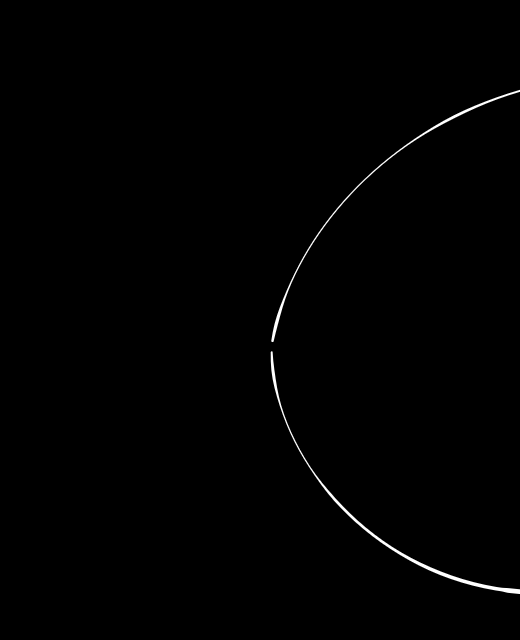
This background is drawn by a Shadertoy shader. Its source:

```glsl
// Two tapering white brush arcs, almost joined at the left, on a black field.

const vec3 BLACK = vec3(0.0);
const vec3 WHITE = vec3(1.0);
const float ASPECT = 0.8125;
const int STEPS = 36;

// Point on a cubic Bezier curve
vec2 bezier(vec2 a, vec2 b, vec2 c, vec2 d, float t) {
    float s = 1.0 - t;
    return s * s * s * a + 3.0 * s * s * t * b + 3.0 * s * t * t * c + t * t * t * d;
}

// Distance to a segment (x) and position along it (y)
vec2 segment(vec2 p, vec2 a, vec2 b) {
    vec2 ab = b - a;
    float h = clamp(dot(p - a, ab) / dot(ab, ab), 0.0, 1.0);
    return vec2(length(p - a - ab * h), h);
}

// Nearest distance to the curve (x) and its parameter (y)
vec2 nearest(vec2 p, vec2 a, vec2 b, vec2 c, vec2 d) {
    vec2 best = vec2(1e3, 0.0);
    vec2 start = a;
    for (int i = 0; i < STEPS; i++) {
        vec2 end = bezier(a, b, c, d, float(i + 1) / float(STEPS));
        vec2 hit = segment(p, start, end);
        if (hit.x < best.x) best = vec2(hit.x, (float(i) + hit.y) / float(STEPS));
        start = end;
    }
    return best;
}

// A smooth swelling of the brush around one parameter value
float swell(float t, float center, float spread) {
    float x = (t - center) / spread;
    return exp(-x * x);
}

// Half widths along the two strokes
float upperWidth(float t) {
    return 0.0010 + 0.0016 * swell(t, 0.06, 0.08)
                  + 0.0008 * swell(t, 0.83, 0.08)
                  + 0.0005 * smoothstep(0.6, 0.95, t);
}

float lowerWidth(float t) {
    return 0.0010 + 0.0014 * swell(t, 0.07, 0.07)
                  + 0.0011 * smoothstep(0.36, 0.48, t)
                  + 0.0007 * smoothstep(0.65, 0.82, t)
                  + 0.0009 * smoothstep(0.955, 0.975, t);
}

// Antialiased coverage of a stroke
float coverage(float dist, float halfWidth, float pixel) {
    return clamp(0.5 + (halfWidth - dist) / pixel, 0.0, 1.0);
}

void mainImage(out vec4 fragColor, in vec2 fragCoord) {
    vec2 p = fragCoord / iResolution.xy * vec2(ASPECT, 1.0);
    float pixel = 1.0 / iResolution.y;

    // Upper arc, from the gap to the right edge
    vec2 upper = nearest(p, vec2(0.4258, 0.4675), vec2(0.4544, 0.6224),
                            vec2(0.5938, 0.7943), vec2(0.8125, 0.8581));

    // Lower arc, from the gap to the right edge
    vec2 lower = nearest(p, vec2(0.4245, 0.4495), vec2(0.4271, 0.2852),
                            vec2(0.5846, 0.0938), vec2(0.8125, 0.0755));

    float ink = max(coverage(upper.x, upperWidth(upper.y), pixel),
                    coverage(lower.x, lowerWidth(lower.y), pixel));
    fragColor = vec4(mix(BLACK, WHITE, ink), 1.0);
}
```
